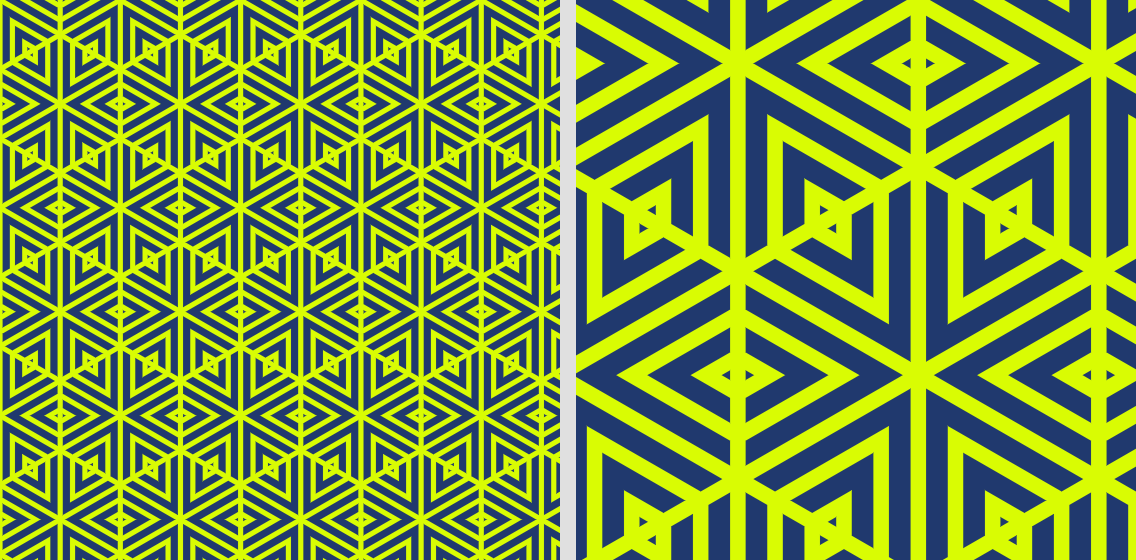
Left: the whole. Right: its middle third, enlarged.
Write a Shadertoy shader that draws this pattern.

```glsl
#define TILE vec2(0.21484, 0.37109)     // repeat size, as a share of the canvas
#define RING_STEP 0.103                 // spacing of nested rhombi, in tile widths
#define HALF_LINE 0.0215                // half the line width, in tile widths
#define EDGE_SOFTNESS 0.65              // smoothing radius, in pixels
#define LIME vec3(0.85, 0.99, 0.01)
#define NAVY vec3(0.127, 0.222, 0.433)

const float SQRT3 = 1.7320508;

// Offset from the nearest star centre on a triangular lattice of unit spacing
vec2 starOffset(vec2 p) {
    vec2 period = vec2(1.0, SQRT3);
    vec2 a = mod(p + 0.5 * period, period) - 0.5 * period;
    vec2 b = mod(p, period) - 0.5 * period;
    return dot(a, a) < dot(b, b) ? a : b;
}

// Fold the six sectors of a star onto the one around the +x axis
vec2 foldSector(vec2 v) {
    vec2 mirror = vec2(-0.5, 0.5 * SQRT3);
    v = abs(v);
    return v - 2.0 * max(0.0, dot(v, mirror)) * mirror;
}

// Signed distance to the nested rhombi and their short diagonals
float lineDistance(vec2 p) {
    vec2 v = foldSector(starOffset(p));
    float inset = 0.5 * v.x - 0.5 * SQRT3 * abs(v.y);
    float rings = abs(inset - RING_STEP * round(inset / RING_STEP));
    float diagonal = abs(0.5 - v.x);
    return min(rings, diagonal) - HALF_LINE;
}

void mainImage(out vec4 fragColor, in vec2 fragCoord) {
    // Lattice anchored to the top left corner
    vec2 uv = fragCoord / iResolution.y - vec2(0.0, 1.0);
    vec2 p = uv / TILE * vec2(1.0, SQRT3);

    float soft = EDGE_SOFTNESS / (iResolution.y * TILE.x);
    float ink = 1.0 - smoothstep(-soft, soft, lineDistance(p));
    fragColor = vec4(mix(NAVY, LIME, ink), 1.0);
}
```
